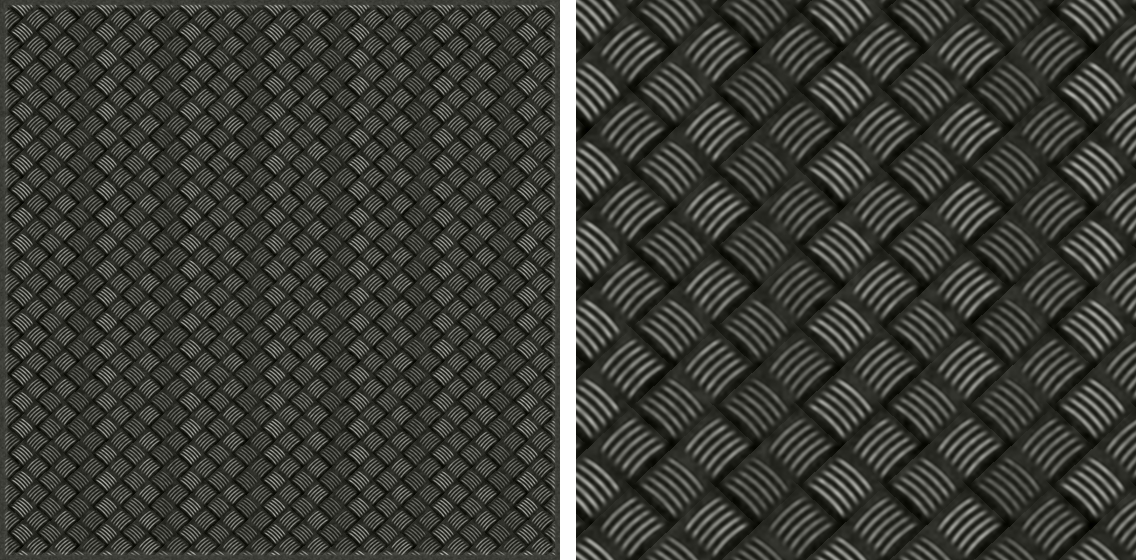
Left, the full canvas; right, a detail of the centre.
A Shadertoy shader for this texture:

```glsl
// Dark five-bar tread plate inside a narrow grey frame with a soft bevel.
// A skewed unit grid turns each diamond into one cell; cell parity flips the
// bar direction, and brightness repeats every six half-columns.

float hash(vec2 p) {
    vec3 q = fract(p.xyx * vec3(0.1031, 0.1030, 0.0973));
    q += dot(q, q.yzx + 33.33);
    return fract((q.x + q.y) * q.z);
}

float noise(vec2 p) {
    vec2 i = floor(p), f = fract(p);
    f = f * f * (3.0 - 2.0 * f);
    return mix(mix(hash(i), hash(i + vec2(1, 0)), f.x),
               mix(hash(i + vec2(0, 1)), hash(i + vec2(1, 1)), f.x), f.y);
}

// Grey level of the embossed plate at canvas position p
float treadPlate(vec2 p) {
    vec2 q = (p - vec2(0.4915, 0.6126)) / vec2(0.0501, 0.0471);
    vec2 skewed = vec2(q.x + q.y, q.x - q.y);
    vec2 id = round(skewed);
    vec2 f = skewed - id;
    float column = id.x + id.y;

    // x runs along the bars, y across them and upward
    vec2 local = mod(column, 2.0) < 0.5 ? f.yx : vec2(f.x, -f.y);
    float across = local.y + 0.28 * local.x * local.x - 0.02;

    // Five tapered, slightly arched bars
    float ridge = 0.5 + 0.5 * cos(6.28318 * across / 0.16);
    float patchMask = (1.0 - smoothstep(0.3, 0.47, abs(local.x)))
                    * (1.0 - smoothstep(0.35, 0.42, abs(across)));
    float shine = float[6](1.0, 0.8, 0.74, 0.88, 0.6, 0.66)[int(mod(column, 6.0))];
    shine *= 0.95 + 0.1 * hash(id + 71.0);
    shine *= 0.8 + 0.4 * noise(p * 190.0);

    // Ground, shaded under the lower edge and the right end of each patch
    float ground = 0.125 + 0.08 * noise(p * 130.0);
    ground -= 0.09 * (1.0 - smoothstep(-0.46, -0.3, local.y));
    ground -= 0.03 * smoothstep(0.3, 0.48, local.x);
    float bars = 0.115 + 0.46 * shine * pow(ridge, 1.3);
    return mix(ground, bars, patchMask);
}

void mainImage(out vec4 fragColor, in vec2 fragCoord) {
    vec2 p = fragCoord / iResolution.xy;
    vec2 toEdge = min(p, 1.0 - p);
    float edge = min(toEdge.x, toEdge.y);
    float aa = 1.0 / min(iResolution.x, iResolution.y);

    // Frame, then the bevel highlight just inside it
    float frame = 0.21 + 0.05 * noise(p * 260.0);
    float level = mix(frame, treadPlate(p), smoothstep(-aa, aa, edge - 0.009));
    float bevel = (edge - 0.0115) / 0.0028;
    level += 0.10 * exp(-bevel * bevel);

    // Fine grain and a faint olive tint
    level += 0.05 * (noise(p * 400.0) - 0.5);
    fragColor = vec4(level + vec3(0.004, 0.004, -0.018), 1.0);
}
```
